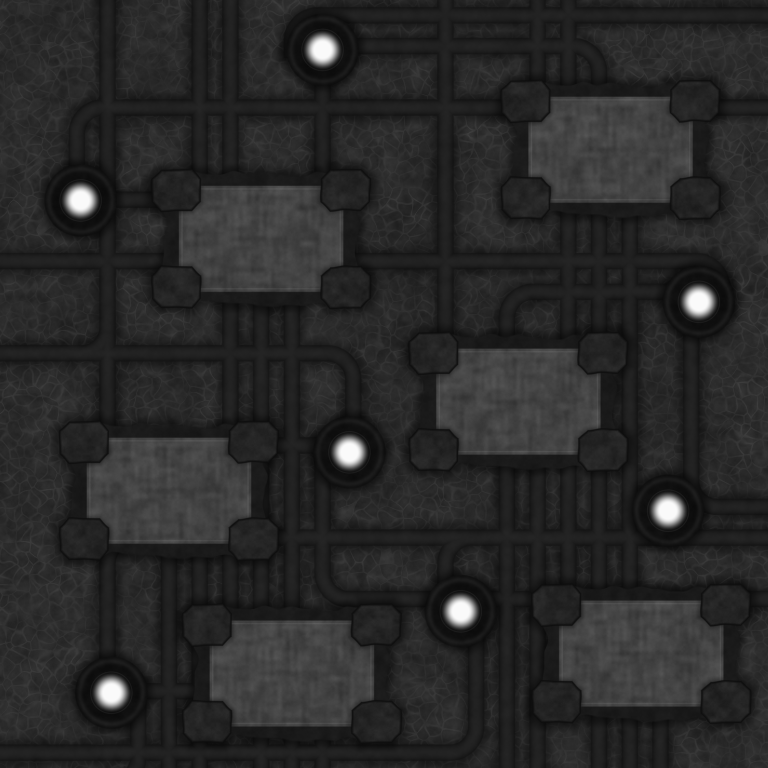
Write a three.js fragment shader that draws this pattern.

```glsl
// Dark machine wall: crackled stone crossed by round pipes, with riveted
// metal plates and glowing lamps. Plates sit on a staggered 2 x 3 grid, each
// feeding a lamp and pipes; tones come from cellular and value noise.
varying vec2 vUv;

const float EDGE = 0.0012;
const float PIPE_RADIUS = 0.0105;
const float BEND_RADIUS = 0.034;
const float LAMP_RADIUS = 0.047;

vec2 hash2(vec2 p) {
  vec3 q = fract(p.xyx * vec3(0.1031, 0.1030, 0.0973));
  q += dot(q, q.yzx + 33.33);
  return fract((q.xx + q.yz) * q.zy);
}

float valueNoise(vec2 p) {
  vec2 i = floor(p), f = fract(p);
  f = f * f * (3.0 - 2.0 * f);
  vec2 e = vec2(0.0, 1.0);
  return mix(mix(hash2(i).x, hash2(i + e.yx).x, f.x),
             mix(hash2(i + e).x, hash2(i + e.yy).x, f.x), f.y);
}

float layeredNoise(vec2 p) {
  float sum = 0.0, gain = 0.5;
  for (int i = 0; i < 4; i++) {
    sum += gain * valueNoise(p);
    p = p * 2.03 + 17.1;
    gain *= 0.55;
  }
  return sum / 1.01;
}

// Brightness of the seams between jittered cells
float cellSeams(vec2 p, float width) {
  vec2 i = floor(p), f = fract(p);
  float near = 9.0, second = 9.0;
  for (int y = -1; y <= 1; y++)
    for (int x = -1; x <= 1; x++) {
      vec2 g = vec2(float(x), float(y));
      float d = length(g + hash2(i + g) - f);
      second = min(second, max(near, d));
      near = min(near, d);
    }
  return 1.0 - smoothstep(0.0, width, second - near);
}

float cover(float d) { return 1.0 - smoothstep(-EDGE, EDGE, d); }

float shadow(float d, float reach, float strength) {
  return 1.0 - strength * (1.0 - smoothstep(-0.004, reach, d));
}

float chamferBox(vec2 p, vec2 halfSize, float cut) {
  vec2 q = abs(p) - halfSize;
  return max(max(q.x, q.y), (q.x + q.y + cut) * 0.7071);
}

// Distance to the axis of a pipe with one rounded bend
float elbow(vec2 p, vec2 corner, vec2 dir, vec2 len) {
  vec2 q = (p - corner) * dir;
  float d = abs(BEND_RADIUS - length(max(BEND_RADIUS - q, 0.0)));
  return max(d, max(q.x - len.x, q.y - len.y));
}

float riser(vec2 p, vec2 start, float dir) {
  return max(abs(p.x - start.x), (start.y - p.y) * dir);
}

vec2 snap(vec2 v) { return (floor(v * 25.0) + 0.5) / 25.0; }

vec2 plateCenter(float row, float col) {
  float odd = mod(row, 2.0);
  float x = 0.34 - 0.14 * odd + 0.02 * row + (0.5 - 0.045) * col;
  float y = 0.805 - 0.328 * row - (1.0 - col) * (0.116 - 0.09 * step(1.5, row));
  return vec2(x, y);
}

float lampSide(float row) { return mod(row, 2.0) * 2.0 - 1.0; }

vec2 lampCenter(float row, float col) {
  float reach = 0.235 + 0.14 * col * step(row, 0.5);
  float rise = 0.05 + 0.08 * col - 0.075 * step(1.5, row);
  return plateCenter(row, col) + vec2(lampSide(row) * reach, rise);
}

// Pipes that leave one plate and its lamp
float pipeGroup(vec2 p, vec2 c, vec2 l, float s) {
  vec2 low = snap(vec2(l.x - s * 0.02, c.y - 0.14));
  vec2 high = snap(vec2(l.x + s * 0.02, c.y + 0.17));
  float d = elbow(p, low, vec2(s, 1.0), vec2(1.0, max(l.y - low.y, 0.0)));
  d = min(d, elbow(p, high, vec2(-s, -1.0), vec2(1.0, max(high.y - l.y, 0.0))));
  d = min(d, elbow(p, snap(vec2(c.x, l.y)), vec2(s, -1.0), vec2(abs(l.x - c.x), max(l.y - c.y, 0.0))));
  vec2 port = vec2(snap(c).x, c.y);
  d = min(d, riser(p, port, -1.0));
  d = min(d, riser(p, port + vec2(0.04, 0.0), -1.0));
  return min(d, riser(p, port - vec2(0.08, 0.0), 1.0));
}

float drawPlate(float tone, vec2 p, float grain) {
  float ragged = valueNoise(p * 55.0 + 40.0) - 0.5;
  float frame = chamferBox(p, vec2(0.124, 0.084), 0.01) + 0.010 * ragged;
  float face = chamferBox(p, vec2(0.107, 0.069), 0.0);
  float bracket = chamferBox(abs(p) - vec2(0.110, 0.063), vec2(0.032, 0.027), 0.012) + 0.003 * ragged;
  tone *= shadow(min(frame, bracket), 0.016, 0.5);
  tone = mix(tone, 0.075 + 0.05 * grain, cover(frame));
  // Brushed face with a thin bevel
  float brushed = valueNoise(p * vec2(35.0, 150.0)) + valueNoise(p * vec2(190.0, 40.0) + 9.0);
  float metal = 0.195 + 0.045 * brushed + 0.09 * (grain - 0.5) + 0.05 * layeredNoise(p * 24.0 + 5.0);
  metal += 0.05 * (1.0 - smoothstep(0.0, 0.0018, abs(face + 0.004)));
  tone = mix(tone, metal * shadow(bracket, 0.008, 0.4), cover(face));
  float rim = smoothstep(0.0, 0.004, -bracket);
  return mix(tone, mix(0.05, 0.09 + 0.10 * grain, rim), cover(bracket));
}

float drawLamp(float tone, vec2 p, float grain) {
  float d = length(p);
  tone *= shadow(d - LAMP_RADIUS, 0.014, 0.55);
  float rim = exp(-pow((d - 0.041) / 0.0035, 2.0));
  float body = 0.035 + 0.04 * grain + 0.05 * rim;
  body += 0.05 * (1.0 - smoothstep(0.0, 0.0015, abs(d - 0.027)));
  body = mix(body, 0.98, 1.0 - smoothstep(0.010, 0.027, d));
  return mix(tone, body, cover(d - LAMP_RADIUS));
}

void main() {
  vec2 p = vUv;
  float grain = layeredNoise(p * 85.0);
  // Stone floor
  vec2 warp = 0.012 * vec2(valueNoise(p * 60.0), valueNoise(p * 60.0 + 31.0));
  float seams = cellSeams((p + warp) * 70.0, 0.25) * layeredNoise(p * 30.0 + 3.0);
  float tone = 0.095 + 0.05 * layeredNoise(p * 14.0) + 0.085 * grain + 0.06 * seams;
  // Pipes
  float pipe = 1.0;
  for (int i = 0; i < 6; i++) {
    float col = mod(float(i), 2.0), row = floor(float(i) / 2.0 + 0.1);
    pipe = min(pipe, pipeGroup(p, plateCenter(row, col), lampCenter(row, col), lampSide(row)));
  }
  float bulge = 1.0 - pow(min(pipe / PIPE_RADIUS, 1.0), 2.0);
  tone *= shadow(pipe - PIPE_RADIUS, 0.016, 0.4);
  tone = mix(tone, 0.06 + 0.06 * bulge + 0.03 * grain, cover(pipe - PIPE_RADIUS));
  // Plates and lamps
  for (int i = 0; i < 6; i++) {
    float col = mod(float(i), 2.0), row = floor(float(i) / 2.0 + 0.1);
    tone = drawPlate(tone, p - plateCenter(row, col), grain);
    tone = drawLamp(tone, p - lampCenter(row, col), grain);
  }
  tone = drawLamp(tone, p - vec2(0.87, 0.335), grain);
  gl_FragColor = vec4(vec3(tone), 1.0);
}
```
